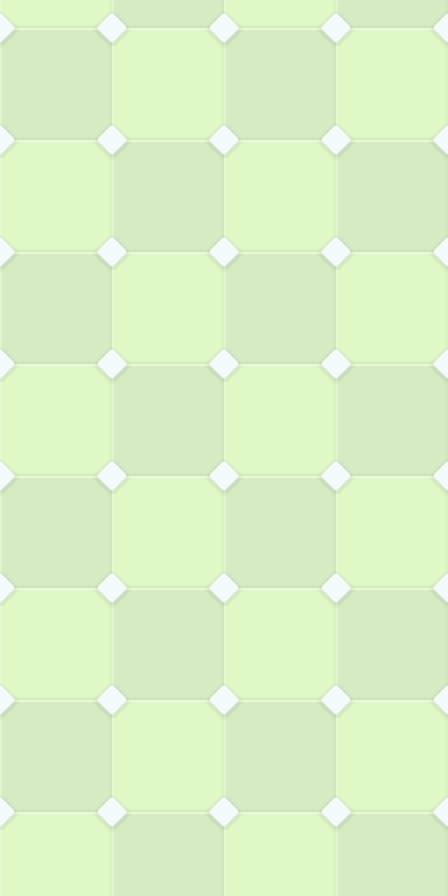
Give the GLSL for this pattern, as a WebGL 1 fragment shader.

```glsl
precision mediump float;
// Pastel green checkerboard of bevelled tiles with rounded white diamonds at the corners.

uniform vec2 u_resolution;

const float COLUMNS = 4.0;          // tiles across the canvas width
const vec2 GRID_OFFSET = vec2(0.0, 0.75);
const float DIAMOND_HALF = 0.099;   // half side, in tiles
const float DIAMOND_ROUND = 0.025;
const float DIAMOND_RIM = 0.022;
const float SHADOW_DROP = 0.014;
const float SHADOW_BLUR = 0.045;
const float SHADOW_AMOUNT = 0.06;
const float LIT_WIDTH = 0.020;
const float SHADE_WIDTH = 0.022;

const vec3 LIGHT_TILE = vec3(0.880, 0.968, 0.778);
const vec3 DARK_TILE = vec3(0.838, 0.918, 0.764);
const vec3 LIT_EDGE = vec3(0.930, 0.980, 0.865);
const vec3 DIAMOND = vec3(0.960, 0.984, 0.992);
const vec3 DIAMOND_SHADE = vec3(0.915, 0.948, 0.925);

// Signed distance to a rounded square standing on its corner.
float diamondDistance(vec2 p) {
  vec2 q = abs(vec2(p.x + p.y, p.x - p.y)) * 0.70711;
  q -= DIAMOND_HALF - DIAMOND_ROUND;
  return length(max(q, 0.0)) + min(max(q.x, q.y), 0.0) - DIAMOND_ROUND;
}

// Smooth strip from 0 to width; a negative width lies on the other side.
float strip(float x, float width, float aa) {
  float d = abs(x - 0.5 * width) - 0.5 * abs(width);
  return 1.0 - smoothstep(-0.5 * aa, 0.5 * aa, d);
}

// Checkerboard value from 0 to 1, smoothed across the seams.
float checker(vec2 grid, vec2 seam, float aa) {
  vec2 side = clamp(2.0 * seam / aa, -1.0, 1.0);
  vec2 nearest = floor(grid + 0.5);
  float parity = 1.0 - 2.0 * mod(nearest.x + nearest.y, 2.0);
  return 0.5 - 0.5 * parity * side.x * side.y;
}

void main() {
  float aa = COLUMNS / u_resolution.x;
  vec2 grid = gl_FragCoord.xy * aa - GRID_OFFSET;
  vec2 seam = fract(grid + 0.5) - 0.5;

  vec3 color = mix(DARK_TILE, LIGHT_TILE, checker(grid, seam, aa));

  // Bevel: top and left edges catch light, bottom and right edges are shaded.
  float shade = max(strip(seam.y, SHADE_WIDTH, aa),
                    0.6 * strip(seam.x, -SHADE_WIDTH, aa));
  float lit = max(strip(seam.y, -LIT_WIDTH, aa),
                  0.65 * strip(seam.x, LIT_WIDTH, aa));
  color *= 1.0 - 0.035 * shade;
  color = mix(color, LIT_EDGE, 0.8 * lit);

  // Soft shadow falling below each diamond.
  float drop = diamondDistance(seam + vec2(0.0, SHADOW_DROP));
  color *= 1.0 - SHADOW_AMOUNT * (1.0 - smoothstep(0.0, SHADOW_BLUR, drop));

  // Diamond with a faint rim, darker on its lower sides.
  float d = diamondDistance(seam);
  float rim = smoothstep(-DIAMOND_RIM, 0.0, d);
  float lower = smoothstep(0.06, -0.06, seam.y);
  vec3 inlay = mix(DIAMOND, DIAMOND_SHADE, rim * mix(0.15, 0.8, lower));
  color = mix(color, inlay, 1.0 - smoothstep(-0.5 * aa, 0.5 * aa, d));

  gl_FragColor = vec4(color, 1.0);
}
```
